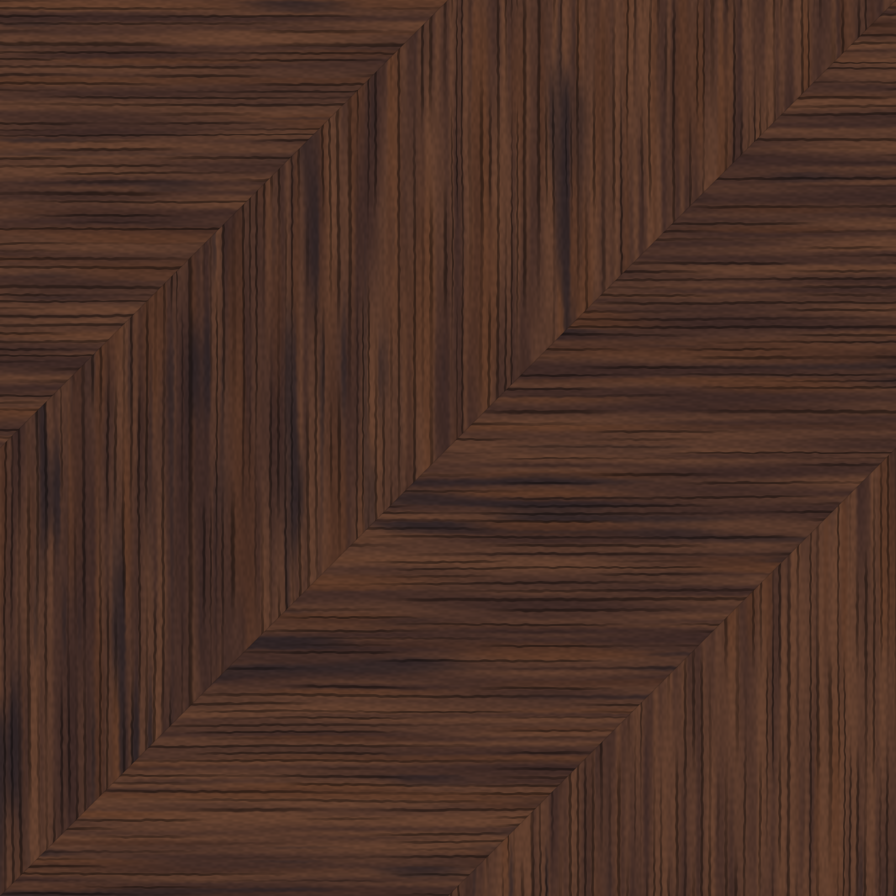
Write a three.js fragment shader that draws this texture.

```glsl
varying vec2 vUv;

float hash(vec2 p) {
  return fract(sin(dot(p, vec2(127.1, 311.7))) * 43758.5453);
}

float noise(vec2 p) {
  vec2 cell = floor(p);
  vec2 f = fract(p);
  f = f * f * (3.0 - 2.0 * f);
  return mix(mix(hash(cell), hash(cell + vec2(1.0, 0.0)), f.x),
             mix(hash(cell + vec2(0.0, 1.0)), hash(cell + vec2(1.0, 1.0)), f.x), f.y);
}

// Straight-grained veneer; p.x runs across the grain, p.y along it
vec3 veneer(vec2 p, float seed) {
  p += vec2(seed * 3.37, seed * 5.71);
  float ragged = noise(p * vec2(150.0, 130.0)) - 0.5;
  float across = p.x + 0.0014 * ragged + 0.002 * (noise(p * vec2(20.0, 7.0)) - 0.5);

  // Layered fibre tone, from wide bands to thin threads
  float tone = 0.24 * noise(vec2(across * 17.0, p.y * 1.1))
             + 0.36 * noise(vec2(across * 72.0 + 9.0, p.y * 3.0))
             + 0.40 * noise(vec2(across * 190.0 + 31.0, p.y * 5.0));
  vec3 umber = vec3(0.235, 0.158, 0.142);
  vec3 chestnut = vec3(0.385, 0.252, 0.183);
  vec3 wood = mix(umber, chestnut, smoothstep(0.16, 0.78, tone));

  // Warm reddish threads
  float warm = smoothstep(0.55, 0.9, noise(vec2(across * 95.0 + 57.0, p.y * 4.0)));
  wood = mix(wood, vec3(0.36, 0.215, 0.135), 0.45 * warm);

  // Long dark streaks, gathered in clusters
  float cluster = noise(vec2(across * 24.0 + 71.0, p.y * 3.0));
  float streak = noise(vec2(across * 125.0 + 13.0, p.y * 7.0));
  float shade = smoothstep(0.68, 1.0, 0.5 * cluster + 0.62 * streak);
  wood = mix(wood, vec3(0.165, 0.13, 0.14), 0.85 * shade);

  // Ragged pore lines with uneven spacing and strength
  float line = across * 115.0 + 1.2 * noise(vec2(across * 48.0, p.y * 0.8));
  float strength = noise(vec2(floor(line), p.y * 9.0));
  float pore = 1.0 - smoothstep(0.05, 0.26, abs(fract(line) - 0.5));
  wood *= 1.0 - 0.38 * pore * smoothstep(0.2, 0.8, strength);

  // Fine fibre speckle
  float speckle = noise(p * vec2(420.0, 170.0)) - 0.5;
  return wood * (1.0 + 0.12 * speckle);
}

void main() {
  // Two diagonal band pairs, alternating vertical and horizontal grain
  float diagonal = vUv.y - vUv.x;
  float seam = 0.25 - abs(fract(diagonal + 0.25) - 0.5);
  vec3 upright = veneer(vUv, floor(diagonal + 0.25) + 4.0);
  vec3 level = veneer(vUv.yx, floor(diagonal + 0.75) + 9.0);
  vec3 color = mix(level, upright, smoothstep(-0.001, 0.001, seam));

  // Faint shadow in the mitred joint
  color *= 1.0 - 0.1 * (1.0 - smoothstep(0.0, 0.002, abs(seam)));
  gl_FragColor = vec4(color, 1.0);
}
```
